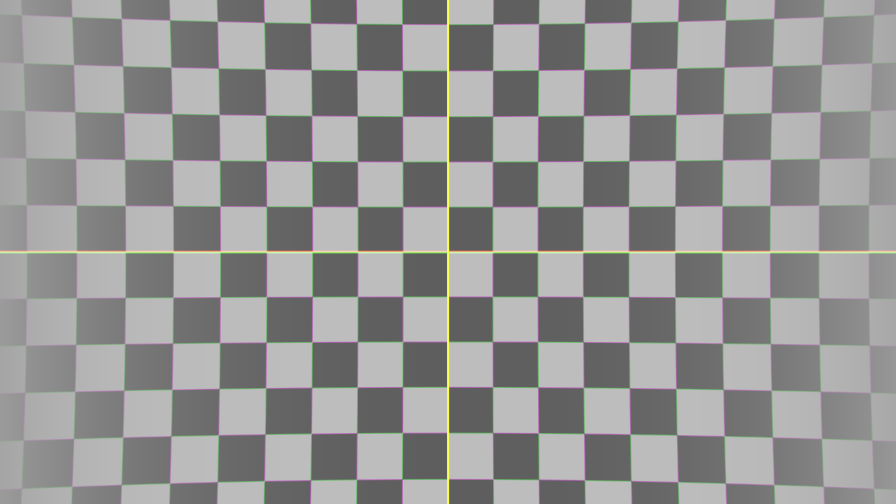
A WebGL 2 fragment shader for this pattern:

```glsl
#version 300 es
precision highp float;
// Grey checkerboard seen through a lens: pincushion-warped cells, green and
// magenta fringes on the edges, contrast fading to the sides, and a thin
// red/green/yellow crosshair through the centre.

uniform vec2 u_resolution;
out vec4 fragColor;

// Undo the radial stretch r = u * (1 + k * u * u) by fixed-point iteration.
vec2 unwarp(vec2 p) {
    vec2 u = p;
    for (int i = 0; i < 5; i++) u = p / (1.0 + 0.065 * dot(u, u));
    return u;
}

// Smoothed checker: 0 on dark cells, 1 on light cells.
float checker(vec2 p, float pixel) {
    const float cell = 0.0891;
    vec2 v = unwarp(p) / cell;
    vec2 wave = 0.5 - abs(mod(v + 0.5, 2.0) - 1.0);
    vec2 side = clamp(wave * cell / (0.6 * pixel), -1.0, 1.0);
    return 0.5 - 0.5 * side.x * side.y;
}

// Antialiased coverage of a line at distance d from its axis.
float line(float d, float halfWidth, float pixel) {
    return clamp((halfWidth - abs(d)) / pixel + 0.5, 0.0, 1.0);
}

void main() {
    float pixel = 1.0 / u_resolution.y;
    vec2 p = (gl_FragCoord.xy - 0.5 * u_resolution) * pixel;

    // Green is drawn slightly closer to the centre than red and blue.
    vec2 fringe = 0.0008 * clamp(p / 0.01, -1.0, 1.0);
    float redBlue = checker(p - fringe, pixel);
    float green = checker(p + fringe, pixel);

    // Contrast falls off towards the left and right edges.
    float edge = abs(p.x - 0.012) / 0.889;
    float dark = 0.37 + 0.23 * pow(edge, 2.4);
    float light = 0.74 - 0.09 * pow(edge, 5.0);
    vec3 color = mix(vec3(dark), vec3(light), vec3(redBlue, green, redBlue));

    // Horizontal hairline: red above, green below, yellow where they overlap.
    color.r = mix(color.r, 1.0, 0.85 * line(p.y - 0.0009, 0.0019, pixel));
    color.g = mix(color.g, 1.0, 0.85 * line(p.y + 0.0009, 0.0019, pixel));

    // Vertical hairline: yellow with a slightly wider green part.
    color.r = mix(color.r, 0.98, line(p.x - 0.0002, 0.0018, pixel));
    color.g = mix(color.g, 1.0, line(p.x - 0.0002, 0.0022, pixel));
    color.b = mix(color.b, 0.3, line(p.x - 0.0002, 0.0016, pixel));

    fragColor = vec4(color, 1.0);
}
```
